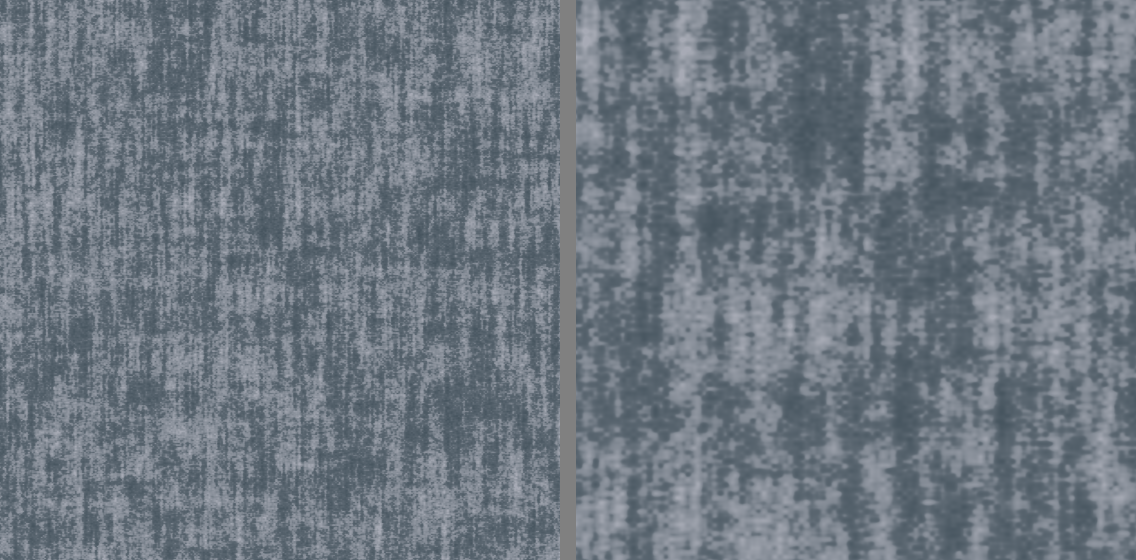
Left: the whole. Right: its middle third, enlarged.
A Shadertoy shader for this texture:

```glsl
#define SHADE vec3(0.33, 0.38, 0.42)
#define CHALK vec3(0.60, 0.62, 0.66)
#define STREAK_SIZE vec2(68.0, 17.0)
#define THREAD_SIZE vec2(105.0, 4.0)
#define HAIR_SIZE vec2(215.0, 19.0)
#define BAND_SIZE vec2(9.0, 58.0)
#define BLOTCH_SIZE vec2(28.0, 22.0)
#define RAGGED_SIZE vec2(150.0, 140.0)
#define GRAIN_SIZE vec2(310.0, 370.0)
#define CONTRAST 0.28

// Integer hash of a lattice cell, returned in 0..1
float hash(ivec2 cell, int seed) {
    uint h = uint(cell.x) * 1597334677u ^ uint(cell.y) * 3812015801u;
    h ^= uint(seed) * 2798796415u;
    h = (h ^ (h >> 16)) * 2146121005u;
    h = (h ^ (h >> 15)) * 2221713035u;
    h ^= h >> 16;
    return float(h >> 8) / 16777216.0;
}

// Value noise with zero mean and roughly unit deviation
float noise(vec2 p, int seed) {
    ivec2 cell = ivec2(floor(p));
    vec2 f = fract(p);
    f = f * f * (3.0 - 2.0 * f);
    float low = mix(hash(cell, seed), hash(cell + ivec2(1, 0), seed), f.x);
    float high = mix(hash(cell + ivec2(0, 1), seed), hash(cell + ivec2(1, 1), seed), f.x);
    return (mix(low, high, f.y) - 0.5) * 4.67;
}

// Vertical brush marks at three widths, with slightly frayed edges
float warp(vec2 p) {
    vec2 frayed = p + vec2(0.001, 0.006) * noise(p * RAGGED_SIZE, 1);
    return 0.48 * noise(frayed * STREAK_SIZE, 2)
         + 0.28 * noise(p * THREAD_SIZE, 3)
         + 0.44 * noise(p * HAIR_SIZE, 4);
}

// Wavering horizontal bands and small worn patches
float weft(vec2 p) {
    vec2 wavy = p + vec2(0.0, 0.002) * noise(p * vec2(28.0, 12.0), 5);
    return 0.34 * noise(wavy * BAND_SIZE, 6)
         + 0.16 * noise(p * BLOTCH_SIZE, 7);
}

// Flaking paint and fine sideways fibres
float wear(vec2 p) {
    return 0.42 * noise(p * RAGGED_SIZE, 8)
         + 0.46 * noise(p * GRAIN_SIZE, 9)
         + 0.24 * noise(p * vec2(120.0, 400.0), 10);
}

void mainImage(out vec4 fragColor, in vec2 fragCoord) {
    vec2 p = fragCoord / iResolution.y;

    // Combined paint thickness, a little heavier towards the top
    float paint = warp(p) + weft(p) + wear(p) + 0.15 * (p.y - 0.5);

    // Sharpen the border between bare ground and chalky flakes
    float flake = smoothstep(-0.8, 1.0, paint) - 0.46;
    paint = 0.55 * paint + 1.2 * flake;

    // Lift the thick paint more than the thin
    float tone = 0.32 + CONTRAST * paint + 0.03 * paint * paint;
    vec3 color = mix(SHADE, CHALK, clamp(tone, -0.2, 1.2));
    fragColor = vec4(color, 1.0);
}
```
